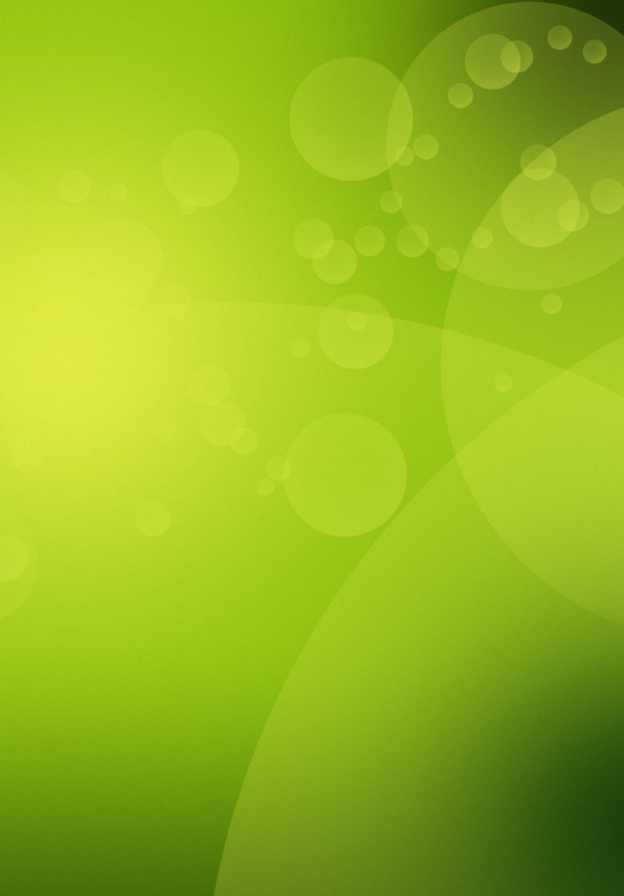
This background is drawn by a Shadertoy shader. Its source:

```glsl
const vec3 LIME = vec3(0.55, 0.76, 0.05);
const vec3 YELLOW = vec3(0.88, 0.92, 0.26);
const vec3 PALE = vec3(0.85, 0.91, 0.29);
const vec3 MOSS = vec3(0.17, 0.29, 0.03);
const vec3 FOREST = vec3(0.08, 0.23, 0.04);
const int BUBBLE_COUNT = 38;

float hash(vec2 p) {
    vec3 q = fract(p.xyx * vec3(0.1031, 0.1030, 0.0973));
    q += dot(q, q.yzx + 33.33);
    return fract((q.x + q.y) * q.z);
}

// Gaussian falloff around a centre
float glow(vec2 p, vec2 centre, float radius) {
    vec2 d = (p - centre) / radius;
    return exp(-dot(d, d));
}

// Antialiased coverage of a circle
float disc(vec2 p, vec2 centre, float radius, float soft) {
    return 1.0 - smoothstep(-soft, soft, length(p - centre) - radius);
}

// Coverage that fades inwards from the rim
float rimDisc(vec2 p, vec2 centre, float radius, float depth, float soft) {
    float inside = max(radius - length(p - centre), 0.0);
    return disc(p, centre, radius, soft) * exp(-inside / depth);
}

// Translucent bubble, denser towards its rim and its lower right
float bubble(vec2 p, vec2 centre, float radius, float soft) {
    vec2 q = (p - centre) / radius;
    float density = 0.62 + 0.2 * dot(q, q) + 0.28 * dot(q, vec2(0.45, -0.89));
    return disc(p, centre, radius, soft) * clamp(density, 0.0, 1.0);
}

vec3 tint(vec3 base, vec3 colour, float amount) {
    return mix(base, colour, clamp(amount, 0.0, 1.0));
}

// Small bubbles spread evenly along a band that rises to the right
vec3 scatterBubbles(vec3 colour, vec2 p, float width, float soft) {
    for (int i = 0; i < BUBBLE_COUNT; i++) {
        float n = float(i);
        float across = fract(n * 0.618034 + 0.03);
        float offset = hash(vec2(n, 7.0)) - 0.5;
        float size = hash(vec2(n, 19.0));
        vec2 centre = vec2(across * width, mix(0.58, 0.77, across) + 0.42 * offset);
        float radius = mix(0.010, 0.027, size * size);
        colour = tint(colour, PALE, 0.34 * bubble(p, centre, radius, soft));
    }
    return colour;
}

void mainImage(out vec4 fragColor, in vec2 fragCoord) {
    vec2 p = fragCoord / iResolution.y;
    float width = iResolution.x / iResolution.y;
    float soft = 1.0 / iResolution.y;

    // Glow on the left, shade at the foot and the upper corner
    vec3 colour = tint(LIME, YELLOW, glow(p, vec2(0.07, 0.61), 0.27));
    colour = tint(colour, MOSS, 1.0 - smoothstep(-0.16, 0.30, p.y));
    colour = tint(colour, MOSS * 0.7, glow(p, vec2(width, 1.0), 0.23));

    // Large overlapping discs
    colour = tint(colour, PALE, 0.24 * rimDisc(p, vec2(0.254, -0.314), 0.977, 0.16, soft));
    colour = tint(colour, PALE, 0.21 * disc(p, vec2(0.592, 0.837), 0.161, soft));
    colour = tint(colour, PALE, 0.25 * disc(p, vec2(0.799, 0.591), 0.307, soft));
    colour = tint(colour, PALE, 0.23 * disc(p, vec2(1.113, -0.160), 0.889, soft));

    // Deep shade over the lower right
    colour = tint(colour, FOREST, 0.95 * glow(p, vec2(0.73, 0.07), 0.23));

    // Medium bubbles
    float medium = 0.0;
    medium += bubble(p, vec2(0.392, 0.867), 0.069, soft);
    medium += bubble(p, vec2(0.385, 0.470), 0.069, soft);
    medium += bubble(p, vec2(0.397, 0.630), 0.042, soft);
    medium += bubble(p, vec2(0.224, 0.812), 0.043, soft);
    medium += bubble(p, vec2(0.137, 0.712), 0.044, soft);
    medium += bubble(p, vec2(0.603, 0.768), 0.044, soft);
    medium += bubble(p, vec2(0.550, 0.931), 0.031, soft);
    medium += 0.5 * bubble(p, vec2(-0.015, 0.768), 0.044, soft);
    medium += 0.5 * bubble(p, vec2(-0.027, 0.372), 0.069, soft);
    colour = tint(colour, PALE, 0.34 * medium);

    colour = scatterBubbles(colour, p, width, soft);

    // Faint grain
    colour += 0.014 * (hash(floor(p * 512.0)) - 0.5);
    fragColor = vec4(clamp(colour, 0.0, 1.0), 1.0);
}
```
